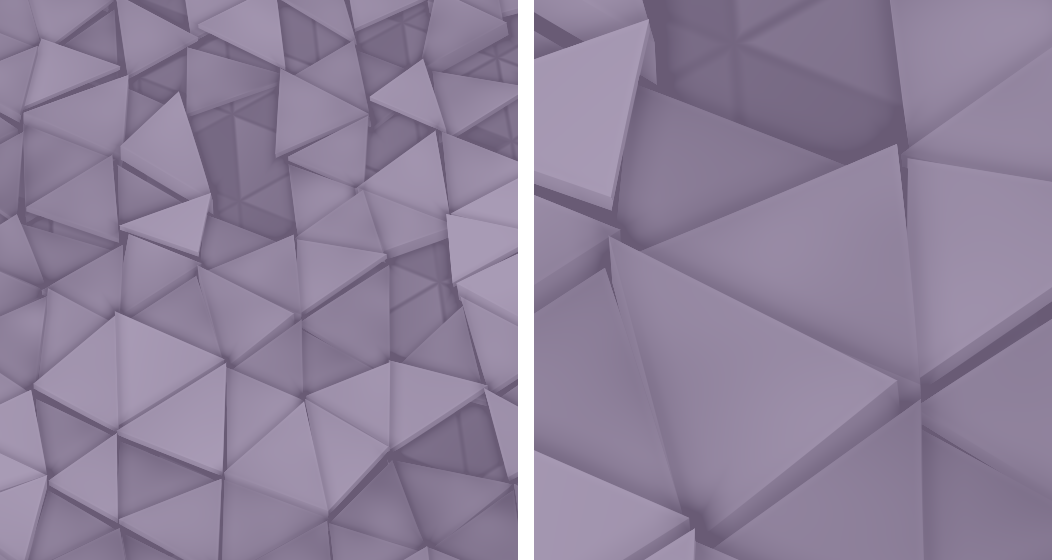
Left, the full canvas; right, a detail of the centre.
Reproduce this background procedurally as a WebGL 2 fragment shader.

```glsl
#version 300 es
precision highp float;
// A field of triangular slabs at uneven heights, in muted violet.
// A jittered triangle lattice is painted from back to front over dim facets;
// each slab has a soft shadow, side walls and a shaded face.
uniform vec2 u_resolution;
out vec4 fragColor;

vec2 hash2(vec2 p) {
  vec3 q = fract(p.xyx * vec3(0.1031, 0.1030, 0.0973));
  q += dot(q, q.yzx + 33.33);
  return fract((q.xx + q.yz) * q.zy);
}

float gradientNoise(vec2 p) {
  vec2 i = floor(p), f = p - i, u = f * f * (3.0 - 2.0 * f);
  vec4 g;
  for (int k = 0; k < 4; k++) {
    vec2 o = vec2(k & 1, k >> 1);
    g[k] = dot(hash2(i + o + 71.0) * 2.0 - 1.0, f - o);
  }
  return mix(mix(g.x, g.y, u.x), mix(g.z, g.w, u.x), u.y);
}

// Jittered lattice node in upright columns; one unit is one triangle edge
vec2 node(vec2 id) {
  vec2 jitter = hash2(id + 9.0) - 0.5;
  return vec2(0.87 * id.x, id.y + 0.5 * id.x) + 0.3 * jitter;
}

// Dim flat facets that show through the gaps
float deepFacets(vec2 p) {
  vec2 cell = vec2(p.x / 0.87, p.y - p.x / 1.74);
  vec2 id = floor(cell), f = cell - id;
  float upper = step(1.0, f.x + f.y);
  f = mix(f, 1.0 - f, upper);
  float edge = min(min(f.x, f.y), 1.0 - f.x - f.y);
  vec2 rnd = hash2(id * 2.0 + upper + 140.0);
  float tone = 0.45 + 0.08 * rnd.x + 0.08 * (rnd.y - 0.5) * (f.x - f.y);
  return mix(0.45, tone, smoothstep(0.0, 0.04, edge));
}

// Paints one slab, its outline swept downward by its thickness
void paintSlab(inout float shade, vec2 p, vec2 v[3], float thick,
               float height, float tone, vec2 slope, vec3 seamDepth,
               float smudge, float pixel) {
  float face = -9.0, body = -9.0, seams = 0.0;
  vec2 wallNormal = vec2(0.0);
  for (int k = 0; k < 3; k++) {
    vec2 e = v[(k + 1) % 3] - v[k];
    vec2 n = normalize(vec2(e.y, -e.x));
    float d = dot(p - v[k], n);
    if (d > face) { face = d; wallNormal = n; }
    body = max(body, d - thick * max(0.0, -n.y));
    seams += seamDepth[k] * exp(min(d, 0.0) * 5.0);
  }
  float left = min(v[0].x, min(v[1].x, v[2].x));
  float right = max(v[0].x, max(v[1].x, v[2].x));
  body = max(body, max(left - p.x, p.x - right));

  // Broad soft shadow and a tight contact line on whatever lies behind
  shade -= (0.02 + 0.04 * height) * (1.0 - smoothstep(-0.03, 0.15, body));
  shade -= 0.03 * smoothstep(0.07, 0.0, body);

  // Walls turn darker to the right and toward their foot
  float wall = tone - 0.05 - 0.04 * wallNormal.x - 0.2 * max(face, 0.0);
  shade = mix(shade, wall, smoothstep(pixel, -pixel, body));

  // Face with a slope gradient, dim seams on low slabs and a fine lit rim
  vec2 middle = (v[0] + v[1] + v[2]) / 3.0;
  float top = tone + dot(p - middle, slope);
  top -= 0.13 * (1.0 - height) * smudge * seams;
  top += 0.012 * smoothstep(-0.03, 0.0, face);
  shade = mix(shade, top, smoothstep(pixel, -pixel, face));
}

// Paints the slabs around a point, far ones first
void paintLattice(inout float shade, vec2 p, float far, float pixel) {
  float column = floor(p.x / 0.87);
  float row = floor(p.y - 0.5 * column);
  float smudge = 0.8 + 1.2 * gradientNoise(p * 2.3);
  for (int r = 2; r >= -3; r--)
  for (int c = 1; c >= -1; c--)
  for (int kind = 1; kind >= 0; kind--) {
    vec2 id = vec2(column + float(c), row + float(r));
    vec2 key = id * 2.0 + vec2(float(kind), 40.0);
    vec2 rnd = hash2(key), rnd2 = hash2(key + 57.0);
    // Some slabs are missing, more of them toward the back
    if (rnd2.x > 0.95 - 0.14 * far) continue;

    vec2 v[3];
    v[0] = node(id + vec2(1, 0));
    v[1] = node(id + vec2(kind, 1));
    v[2] = node(id + vec2(0, kind));
    float lift = rnd.x * mix(0.18, 0.4, far);
    for (int k = 0; k < 3; k++) {
      vec2 tilt = hash2(key + 13.0 * float(k + 1)) - 0.5;
      v[k] += vec2(0.0, lift) + tilt * mix(0.06, 0.16, far);
    }
    float thick = 0.05 + 0.13 * smoothstep(0.65, 0.95, rnd2.y);
    vec2 slope = (vec2(rnd.y, rnd2.y) - 0.5) * mix(0.18, 0.07, rnd.x);
    vec3 seamDepth = vec3(rnd.y, rnd2.y, 1.0 - rnd.y);
    paintSlab(shade, p, v, thick, rnd.x, 0.56 + 0.09 * rnd.x, slope,
              seamDepth, smudge, pixel);
  }
}

void main() {
  vec2 uv = gl_FragCoord.xy / u_resolution.y;
  // Mild perspective: the field recedes toward the top
  float depth = 1.0 - 0.17 * uv.y;
  vec2 p = (uv - vec2(0.46, 0.0)) / (depth * vec2(0.195, 0.182));
  p = mat2(0.998, -0.07, 0.07, 0.998) * p + vec2(20.3, 30.6);
  float pixel = 0.7 / (u_resolution.y * 0.19 * depth);
  float far = smoothstep(0.2, 0.85, uv.y);

  float shade = deepFacets(p * 0.9 + 3.4);
  paintLattice(shade, p, far, pixel);

  // Broad uneven light, then the violet tint
  shade += 0.05 * gradientNoise(uv * 2.6 + 4.0);
  shade = clamp(shade, 0.41, 0.66);
  fragColor = vec4(shade + vec3(0.0, -0.053, 0.05), 1.0);
}
```
